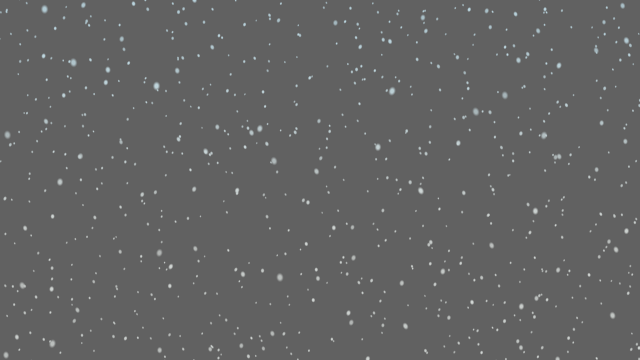
A Shadertoy shader for this texture:

```glsl
// Soft pale snowflakes of many sizes scattered over flat grey.

// Three independent random values in 0..1 for a cell of a layer.
vec3 hash3(vec3 p) {
    p = fract(p * vec3(0.1031, 0.1030, 0.0973));
    p += dot(p, p.yxz + 33.33);
    return fract((p.xxy + p.yxx) * p.zyx);
}

// Opacity of one flake: a slightly tall, leaning ellipse with a soft rim.
float flake(vec2 offset, float radius, float lean, float pixel) {
    offset.x += lean * offset.y;
    float dist = length(offset * vec2(1.0, 0.8));
    float soft = max(0.6 * radius, 0.8 * pixel);
    return 1.0 - smoothstep(radius - soft, radius + soft, dist);
}

// Opacity of a sparse layer, on a turned grid with `density` cells per unit.
float snowLayer(vec2 uv, float density, float radius, float seed, float pixel) {
    float angle = 0.4 + seed * 1.7;
    mat2 turn = mat2(cos(angle), sin(angle), -sin(angle), cos(angle));
    vec2 grid = turn * uv * density + seed * 7.3;
    vec2 cell = floor(grid);

    vec3 place = hash3(vec3(cell + 200.0, seed + 3.0));
    vec3 look = hash3(vec3(cell + 500.0, seed + 41.0));
    float present = step(look.x, 0.6);

    // Turn the offset back so that every flake stays upright.
    vec2 offset = (grid - cell - mix(vec2(0.08), vec2(0.92), place.xy)) / density * turn;
    float size = radius * mix(0.8, 1.2, look.y);
    return present * mix(0.7, 1.0, look.z) * flake(offset, size, 0.4 * (place.z - 0.5), pixel);
}

void mainImage(out vec4 fragColor, in vec2 fragCoord) {
    vec2 uv = fragCoord / iResolution.y;
    float pixel = 1.0 / iResolution.y;

    // Flakes are cooler toward the top.
    vec3 snow = mix(vec3(0.82, 0.84, 0.83), vec3(0.74, 0.85, 0.89), smoothstep(0.3, 1.0, uv.y));
    vec3 color = vec3(0.38);

    // Many small flakes first, then fewer and larger ones.
    for (int i = 0; i < 10; i++) {
        float layer = float(i);
        float density = 13.0 * pow(0.88, layer);
        float radius = 0.0019 * pow(1.14, layer);
        color = mix(color, snow, snowLayer(uv, density, radius, layer, pixel));
    }

    fragColor = vec4(color, 1.0);
}
```
